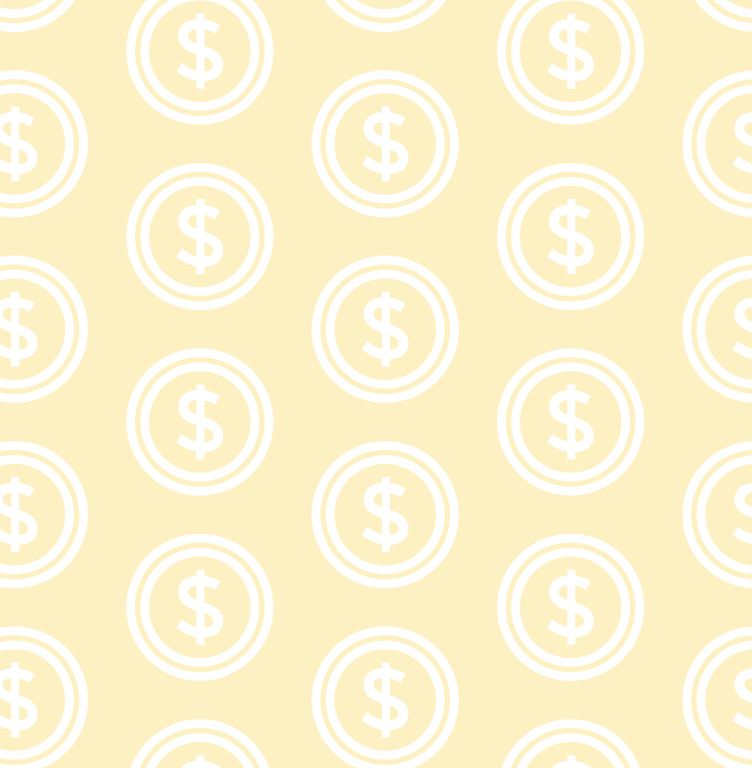
Write a WebGL 1 fragment shader that draws this pattern.

```glsl
precision highp float;

uniform vec2 u_resolution;

float segmentDistance(vec2 p, vec2 a, vec2 b) {
  vec2 ab = b - a;
  return length(p - a - ab * clamp(dot(p - a, ab) / dot(ab, ab), 0.0, 1.0));
}

// Quadratic curve from a to c, bent towards b, flattened into short segments.
float curveDistance(vec2 p, vec2 a, vec2 b, vec2 c) {
  float nearest = 10.0;
  vec2 previous = a;
  for (int i = 1; i <= 10; i++) {
    float t = float(i) / 10.0;
    vec2 next = mix(mix(a, b, t), mix(b, c, t), t);
    nearest = min(nearest, segmentDistance(p, previous, next));
    previous = next;
  }
  return nearest;
}

float boxDistance(vec2 p, vec2 halfSize) {
  vec2 d = abs(p) - halfSize;
  return max(d.x, d.y);
}

float ringDistance(vec2 p, float radius) {
  return abs(length(p) - radius) - 0.059;
}

float currencySign(vec2 p) {
  const float halfStroke = 0.067;
  vec2 upperEnd = vec2(0.232, 0.295);
  vec2 lowerEnd = vec2(-0.291, -0.22);
  vec2 top = vec2(-0.01, 0.368);
  vec2 left = vec2(-0.236, 0.2);
  vec2 middle = vec2(0.0, 0.01);
  vec2 right = vec2(0.24, -0.182);
  vec2 bottom = vec2(0.02, -0.345);

  // Two end strokes, cut square.
  float upper = curveDistance(p, upperEnd, vec2(0.11, 0.368), top) - halfStroke;
  upper = max(upper, dot(p - upperEnd, vec2(0.86, -0.51)));
  float lower = curveDistance(p, bottom, vec2(-0.14, -0.34), lowerEnd) - halfStroke;
  lower = max(lower, dot(p - lowerEnd, vec2(-0.86, 0.51)));

  // Double bend between them.
  float bend = curveDistance(p, top, vec2(-0.236, 0.365), left);
  bend = min(bend, curveDistance(p, left, vec2(-0.236, 0.075), middle));
  bend = min(bend, curveDistance(p, middle, vec2(0.24, -0.05), right));
  bend = min(bend, curveDistance(p, right, vec2(0.24, -0.345), bottom));

  float bar = boxDistance(p, vec2(0.054, 0.509));
  return min(min(upper, lower), min(bend - halfStroke, bar));
}

// Coin of outer radius 1.
float coinDistance(vec2 p) {
  float rings = min(ringDistance(p, 0.941), ringDistance(p, 0.75));
  return min(rings, currencySign(p - vec2(0.009, 0.0)));
}

void main() {
  const float pitch = 0.2414;
  const float coinRadius = 0.0957;

  // Square grid with every other column shifted by half a step.
  vec2 grid = (gl_FragCoord.xy / u_resolution.y - vec2(0.0188, 0.0885)) / pitch;
  float column = floor(grid.x + 0.5);
  grid.y -= 0.5 * mod(column, 2.0);
  vec2 p = (fract(grid + 0.5) - 0.5) * pitch / coinRadius;

  float pixel = 1.0 / (u_resolution.y * coinRadius);
  float ink = 1.0 - smoothstep(-0.7 * pixel, 0.7 * pixel, coinDistance(p));
  vec3 cream = vec3(0.992, 0.945, 0.769);
  gl_FragColor = vec4(mix(cream, vec3(1.0), ink), 1.0);
}
```
